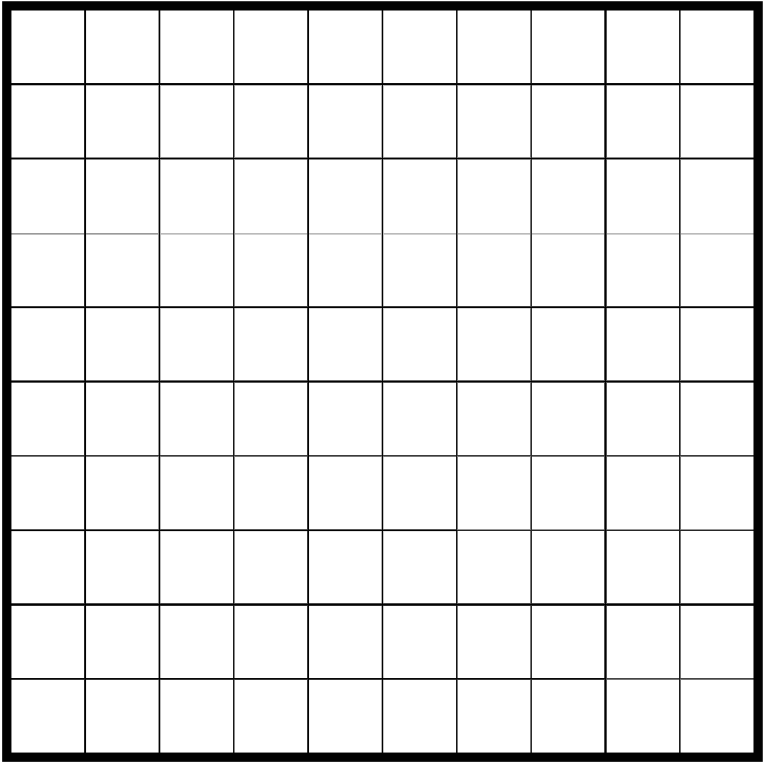
Give the GLSL for this pattern, as a Shadertoy shader.

```glsl
// Ten by ten square grid of uneven thin black lines inside a heavy black frame.

const float CELLS = 10.0;
const float PITCH = 0.0968;              // cell size, in canvas widths
const vec2 CENTER = vec2(0.498);
const float FRAME_OUTER = 0.4952;        // half sizes of the frame
const float FRAME_INNER = 0.4831;
const vec3 PAPER = vec3(1.0);
const vec3 INK = vec3(0.008);

// Line widths in thousandths of the canvas, left to right and bottom to top.
const float COLUMN_WIDTHS[9] = float[9](2.5, 2.2, 1.8, 2.4, 2.0, 1.9, 1.8, 3.1, 1.9);
const float ROW_WIDTHS[9] = float[9](2.3, 3.3, 2.3, 1.7, 2.9, 2.5, 0.9, 2.5, 2.9);
const int FAINT_ROW = 7;

// Share of a pixel covered by a line, exact even for hairlines.
float lineCoverage(float offset, float width, float pixel) {
    float high = min(offset + 0.5 * pixel, 0.5 * width);
    float low = max(offset - 0.5 * pixel, -0.5 * width);
    return clamp((high - low) / pixel, 0.0, 1.0);
}

// Smoothed inside of an axis-aligned square.
float squareMask(vec2 p, float halfSize, float pixel) {
    vec2 inside = clamp((halfSize - abs(p)) / pixel + 0.5, 0.0, 1.0);
    return inside.x * inside.y;
}

int nearestLine(float position) {
    return int(clamp(floor(position / PITCH + 0.5), 1.0, CELLS - 1.0));
}

float columnInk(float x, float pixel) {
    int column = nearestLine(x);
    float width = COLUMN_WIDTHS[column - 1] * 0.001;
    return lineCoverage(x - float(column) * PITCH, width, pixel);
}

float rowInk(vec2 p, float pixel) {
    int row = nearestLine(p.y);
    float cell = p.x / PITCH;
    float width = ROW_WIDTHS[row - 1] * 0.001;
    float offset = p.y - float(row) * PITCH;
    float strength = 1.0;

    // Two rows grow thinner toward the right edge.
    if ((row == 3 && cell > 6.0) || (row == 1 && cell > 8.0)) width *= 0.72;

    // One worn row sits slightly low and fades after two cells.
    if (row == FAINT_ROW) {
        offset += 0.0014;
        strength = cell < 2.0 ? 0.95 : 0.65;
    }
    return strength * lineCoverage(offset, width, pixel);
}

void mainImage(out vec4 fragColor, in vec2 fragCoord) {
    float pixel = 1.0 / iResolution.x;
    vec2 p = fragCoord * pixel - CENTER;
    vec2 grid = p + 0.5 * CELLS * PITCH;

    // Inner lines, clipped to the frame opening.
    float opening = squareMask(p, FRAME_INNER, pixel);
    float lines = max(columnInk(grid.x, pixel), rowInk(grid, pixel));

    // Heavy frame around the grid.
    float frame = squareMask(p, FRAME_OUTER, pixel) - opening;

    float ink = clamp(lines * opening + frame, 0.0, 1.0);
    fragColor = vec4(mix(PAPER, INK, ink), 1.0);
}
```
